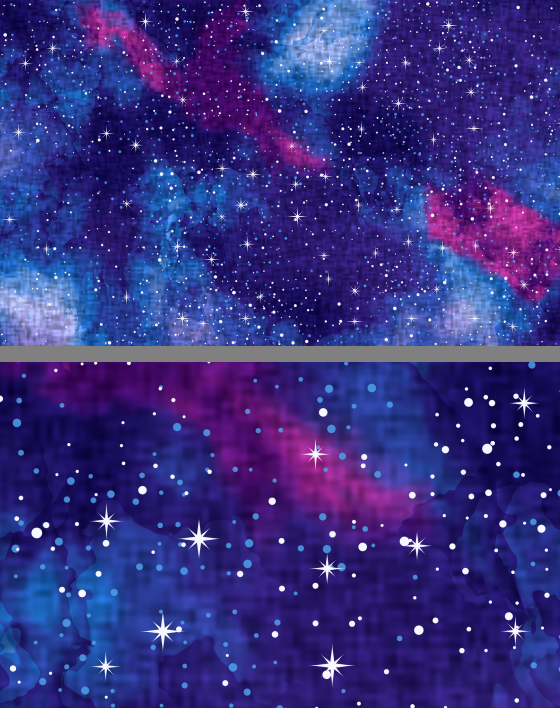
Top, the full canvas; bottom, a detail of the centre.
Write a Shadertoy shader that draws this texture.

```glsl
// Watercolour night sky on woven canvas: warped noise washes in indigo and blue
// with dark drying rims and magenta clouds, then scattered dots and
// eight-pointed sparkles placed on jittered grids.

const vec3 INDIGO  = vec3(0.08, 0.04, 0.33);
const vec3 VIOLET  = vec3(0.13, 0.09, 0.42);
const vec3 COBALT  = vec3(0.14, 0.23, 0.57);
const vec3 AZURE   = vec3(0.10, 0.37, 0.70);
const vec3 SKY     = vec3(0.33, 0.52, 0.79);
const vec3 PALE    = vec3(0.66, 0.69, 0.90);
const vec3 PLUM    = vec3(0.27, 0.03, 0.40);
const vec3 MAGENTA = vec3(0.73, 0.16, 0.56);
const vec3 WHITE   = vec3(0.97, 0.97, 1.0);
const vec3 CYAN    = vec3(0.30, 0.63, 0.92);

float hash(vec2 p) {
    return fract(sin(dot(p, vec2(127.1, 311.7))) * 43758.5453);
}

float noise(vec2 p) {
    vec2 i = floor(p), f = fract(p);
    f = f * f * (3.0 - 2.0 * f);
    return mix(mix(hash(i), hash(i + vec2(1, 0)), f.x),
               mix(hash(i + vec2(0, 1)), hash(i + vec2(1, 1)), f.x), f.y);
}

float fbm(vec2 p) {
    float sum = 0.0, amp = 0.5;
    for (int i = 0; i < 6; i++) {
        sum += amp * noise(p);
        p = mat2(1.6, 1.2, -1.2, 1.6) * p + 3.7;
        amp *= 0.5;
    }
    return sum;
}

float segment(vec2 p, vec2 a, vec2 b) {
    vec2 ab = b - a;
    return length(p - a - ab * clamp(dot(p - a, ab) / dot(ab, ab), 0.0, 1.0));
}

// Broad lights and darks: centre, radius, strength
float washes(vec2 p) {
    vec4 spots[11] = vec4[11](
        vec4(0.22, 0.60, 0.20, -0.15), vec4(0.82, 0.17, 0.22, -0.15),
        vec4(1.14, 0.25, 0.14, -0.18), vec4(1.30, 0.85, 0.16, -0.15),
        vec4(0.52, 0.27, 0.17, 0.22),  vec4(0.86, 0.86, 0.14, 0.16),
        vec4(0.03, 0.02, 0.17, 0.30),  vec4(1.48, 0.05, 0.20, 0.25),
        vec4(1.60, 0.52, 0.14, 0.25),  vec4(0.02, 0.88, 0.16, 0.17),
        vec4(1.05, 1.02, 0.15, 0.24));
    float sum = 0.0;
    for (int i = 0; i < 11; i++) {
        vec2 d = (p - spots[i].xy) / spots[i].z;
        sum += spots[i].w * exp(-dot(d, d));
    }
    return sum;
}

// Pigment gathered along the drying edges of overlapping washes
float rims(vec2 p) {
    float sum = 0.0;
    for (int i = 0; i < 4; i++) {
        float k = float(i);
        float e = fbm(p * (2.5 + k) + k * 17.3) - 0.5;
        sum += smoothstep(0.0, 0.006, e) * exp(-max(e, 0.0) * 14.0);
    }
    return sum;
}

// Signed distance to the magenta clouds
float clouds(vec2 p) {
    float d = segment(p, vec2(0.69, 1.0), vec2(0.65, 0.72)) - 0.05;
    d = min(d, segment(p, vec2(0.65, 0.72), vec2(0.88, 0.53)) - 0.04);
    d = min(d, segment(p, vec2(0.26, 0.93), vec2(0.55, 0.71)) - 0.045);
    d = min(d, segment(p, vec2(0.82, 0.60), vec2(0.79, 0.42)) - 0.025);
    return min(d, segment(p, vec2(1.27, 0.45), vec2(1.50, 0.33)) - 0.085);
}

vec3 palette(float t) {
    vec3 c = mix(INDIGO, VIOLET, smoothstep(0.26, 0.40, t));
    c = mix(c, COBALT, smoothstep(0.39, 0.51, t));
    c = mix(c, AZURE, smoothstep(0.52, 0.64, t));
    c = mix(c, SKY, smoothstep(0.66, 0.78, t));
    return mix(c, PALE, smoothstep(0.78, 0.98, t));
}

float sparkle(vec2 p, float size) {
    p = abs(p);
    p = vec2(max(p.x, p.y), min(p.x, p.y));
    vec2 diag = vec2(p.x + p.y, p.x - p.y) * 0.7071;
    float arm = p.y - 0.13 * (size - p.x);
    float shortArm = diag.y - 0.13 * (0.7 * size - diag.x);
    return min(min(arm, shortArm), length(p) - 0.24 * size);
}

// Coverage of one star per jittered cell, thinning out away from the focus
float stars(vec2 p, float cells, float chance, vec2 focus, vec2 sizes, bool pointed) {
    vec2 id = floor(p * cells);
    vec2 seed = id + cells * 1.37;
    vec2 jitter = 0.2 + 0.6 * vec2(hash(seed + 5.1), hash(seed + 9.7));
    vec2 centre = (id + jitter) / cells;
    float size = mix(sizes.x, sizes.y, pow(hash(seed + 2.3), 2.0));
    float away = length(centre - focus);
    chance *= exp(-away * away * 0.9) * smoothstep(0.1, 0.75, noise(centre * 6.0 + cells));
    float d = pointed ? sparkle(p - centre, size) : length(p - centre) - size;
    float soft = 0.7 / iResolution.y;
    return step(hash(seed), chance) * smoothstep(soft, -soft, d);
}

void mainImage(out vec4 fragColor, in vec2 fragCoord) {
    vec2 p = fragCoord / iResolution.y;
    vec2 q = p + 0.25 * (vec2(fbm(p * 3.0), fbm(p * 3.0 + 7.0)) - 0.5);

    // Blue washes
    float grain = fbm(p * 14.0) - 0.5;
    float tone = 0.57 + 1.3 * (fbm(q * 3.2 + 2.0) - 0.5) + washes(q) - 0.13 * rims(q) + 0.25 * grain;
    vec3 col = palette(tone);
    col = mix(col, vec3(0.29, 0.18, 0.58), 0.45 * smoothstep(0.45, 0.75, noise(q * 3.5 + 11.0)));

    // Magenta clouds
    float d = clouds(q) + 0.3 * (fbm(q * 6.0 + 4.0) - 0.5);
    vec3 cloud = mix(PLUM, MAGENTA, smoothstep(0.30, 0.68, tone + 0.3 * grain));
    col = mix(col, cloud, 0.9 * smoothstep(0.04, -0.03, d));

    // Canvas weave
    float weave = noise(p * vec2(50.0, 160.0)) + noise(p * vec2(160.0, 50.0)) - 1.0;
    col *= 1.0 + 0.30 * weave;
    col += 0.03 * weave;

    // Stars
    col = mix(col, CYAN, 0.85 * stars(p, 44.0, 0.8, vec2(1.25, 0.75), vec2(0.0018, 0.0042), false));
    float white = stars(p, 40.0, 0.7, vec2(0.8, 0.4), vec2(0.0014, 0.0030), false);
    white = max(white, stars(p, 23.0, 0.75, vec2(0.9, 0.4), vec2(0.0028, 0.0052), false));
    white = max(white, stars(p, 9.0, 0.85, vec2(0.9, 0.35), vec2(0.012, 0.019), true));
    fragColor = vec4(mix(col, WHITE, white), 1.0);
}
```
